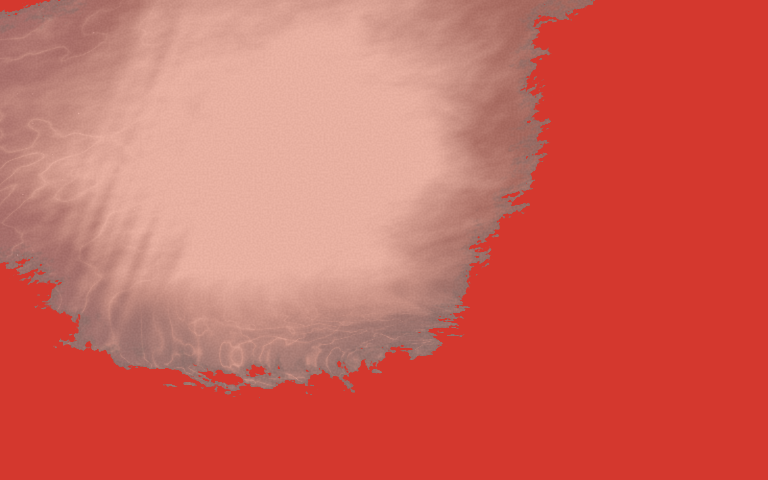
This texture is drawn by a Shadertoy shader. Its source:

```glsl
const vec3 BACKDROP = vec3(0.83, 0.22, 0.18);
const vec3 BRIGHT = vec3(0.91, 0.69, 0.63);
const vec3 MIDTONE = vec3(0.78, 0.56, 0.51);
const vec3 WARM_SHADE = vec3(0.65, 0.41, 0.37);
const vec3 COOL_SHADE = vec3(0.60, 0.45, 0.43);
const vec3 RIM = vec3(0.54, 0.43, 0.41);
const vec2 GLOW_CENTER = vec2(0.60, 0.65);
const vec2 GLOW_RADII = vec2(0.52, 0.46);
const vec2 RAY_NORMAL = vec2(0.93, -0.37);
const float FRAY = 0.065;
const float CLOUD = 0.30;
const float GRAIN = 0.035;

// Cloud outline in units of canvas height
const int CORNERS = 21;
const vec2 OUTLINE[CORNERS] = vec2[](
    vec2(-0.30, 0.96), vec2(0.00, 0.975), vec2(0.13, 1.00), vec2(0.20, 1.30),
    vec2(1.30, 1.30), vec2(1.22, 1.00), vec2(1.135, 0.95), vec2(1.115, 0.87),
    vec2(1.125, 0.75), vec2(1.10, 0.61), vec2(1.02, 0.51), vec2(0.965, 0.375),
    vec2(0.90, 0.28), vec2(0.76, 0.235), vec2(0.60, 0.20), vec2(0.48, 0.205),
    vec2(0.35, 0.235), vec2(0.21, 0.265), vec2(0.125, 0.33), vec2(0.07, 0.44),
    vec2(-0.30, 0.51));

vec2 gradientAt(vec2 cell) {
    vec3 h = fract(cell.xyx * vec3(0.1031, 0.1030, 0.0973));
    h += dot(h, h.yzx + 33.33);
    float angle = 6.2832 * fract((h.x + h.y) * h.z);
    return vec2(cos(angle), sin(angle));
}

float gradientNoise(vec2 p) {
    vec2 i = floor(p), f = p - i;
    vec2 u = f * f * f * (f * (f * 6.0 - 15.0) + 10.0);
    vec2 e = vec2(1.0, 0.0);
    float low = mix(dot(gradientAt(i), f), dot(gradientAt(i + e.xy), f - e.xy), u.x);
    float high = mix(dot(gradientAt(i + e.yx), f - e.yx),
                     dot(gradientAt(i + e.xx), f - e.xx), u.x);
    return mix(low, high, u.y);
}

float fbm(vec2 p) {
    float sum = 0.0, amplitude = 1.0;
    for (int i = 0; i < 5; i++) {
        sum += amplitude * gradientNoise(p);
        p = mat2(1.6, 0.7, -0.7, 1.6) * p + 17.3;
        amplitude *= 0.55;
    }
    return sum;
}

// Signed depth: positive inside the outline
float outlineDepth(vec2 p) {
    float nearest = 10.0, side = -1.0;
    for (int i = 0; i < CORNERS; i++) {
        vec2 a = OUTLINE[i], b = OUTLINE[(i + 1) % CORNERS];
        vec2 edge = b - a, w = p - a;
        vec2 gap = w - edge * clamp(dot(w, edge) / dot(edge, edge), 0.0, 1.0);
        nearest = min(nearest, dot(gap, gap));
        if ((a.y > p.y) != (b.y > p.y) && p.x < a.x + edge.x * (p.y - a.y) / edge.y)
            side = -side;
    }
    return side * sqrt(nearest);
}

float wisps(vec2 p) {
    vec2 bend = vec2(fbm(p * 0.6), fbm(p * 0.6 + 9.1));
    return pow(1.0 - min(1.0, abs(gradientNoise(p + 1.2 * bend)) * 2.0), 9.0);
}

void mainImage(out vec4 fragColor, in vec2 fragCoord) {
    vec2 p = fragCoord / iResolution.y;
    float pixel = 1.0 / iResolution.y;
    float depth = outlineDepth(p);
    float bottom = smoothstep(0.42, 0.22, p.y);

    // Torn edge, combed along the fibres
    vec2 combed = vec2(p.x, p.y - 0.28 * p.x * (1.0 - 1.6 * bottom));
    float fray = fbm(combed * vec2(13.0, 36.0)) * FRAY * (0.65 + 0.5 * bottom);
    fray += gradientNoise(combed * vec2(75.0, 130.0)) * 0.026;
    fray += gradientNoise(p * 170.0) * 0.014;
    float torn = depth + fray * smoothstep(0.16, 0.03, abs(depth));
    float cover = smoothstep(-0.002 - pixel, 0.002 + pixel, torn);

    // Broad glow broken by drifting cloud
    vec2 q = (p - GLOW_CENTER) / GLOW_RADII;
    float glow = exp(-dot(q, q));
    float tone = glow * (0.32 + 0.68 * smoothstep(0.0, 0.25, depth));
    vec2 drift = vec2(fbm(p * 2.5), fbm(p * 2.5 + 5.0)) * 0.12;
    float cloud = fbm((combed + drift) * vec2(3.5, 8.0));
    tone += CLOUD * cloud * (0.55 + 0.45 * smoothstep(0.5, 1.0, p.x));
    tone += 0.07 * fbm(combed * vec2(18.0, 48.0));

    // Slanted rays at lower left and upper left
    float across = dot(p, RAY_NORMAL);
    vec2 lower = (p - vec2(0.23, 0.48)) / vec2(0.16, 0.20);
    vec2 upper = (p - vec2(0.33, 0.92)) / vec2(0.10, 0.17);
    float rayMask = exp(-dot(lower, lower)) + 0.6 * exp(-dot(upper, upper));
    tone += 0.32 * rayMask * gradientNoise(vec2(across * 38.0, p.y * 1.5));

    // Thin creases, strongest toward the left and the bottom
    float creaseMask = smoothstep(0.5, 0.05, p.x) + bottom;
    tone += 0.17 * creaseMask * wisps(combed * vec2(6.0, 11.0));
    tone += 0.22 * bottom * wisps(combed * vec2(14.0, 30.0) + 4.0);

    // Colour by tone, greyer toward the torn rim
    vec3 shade = mix(WARM_SHADE, COOL_SHADE, smoothstep(0.6, 0.25, p.y));
    shade = mix(shade, vec3(0.66, 0.44, 0.43), smoothstep(0.45, 0.0, p.x) * 0.7);
    vec3 color = mix(shade, MIDTONE, smoothstep(0.05, 0.48, tone));
    color = mix(color, BRIGHT, smoothstep(0.35, 0.80, tone));
    color = mix(color, RIM, 0.65 * smoothstep(0.045, 0.0, torn));

    // Grain and pale specks
    color += GRAIN * gradientNoise(p * 230.0);
    float speck = smoothstep(0.52, 0.68, gradientNoise(p * 95.0 + 31.0));
    color += 0.13 * speck * smoothstep(0.5, 0.1, p.x);

    fragColor = vec4(mix(BACKDROP, color, cover), 1.0);
}
```
